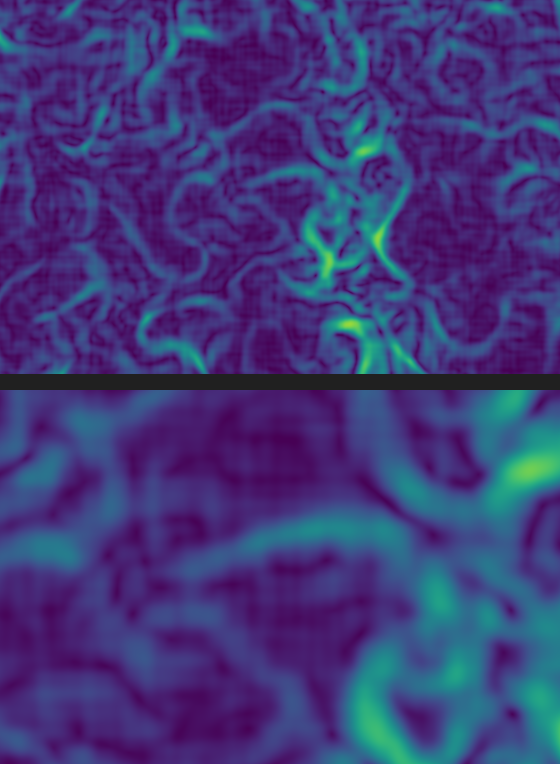
Top: the whole. Bottom: its middle third, enlarged.
Reproduce this texture procedurally as a Shadertoy shader.

```glsl
const float EDGE_FREQ = 5.0;      // long curved contours
const float EDGE_SHARPNESS = 13.0;
const float EDGE_HEIGHT = 0.024;
const vec3 RELIEF_FREQ = vec3(6.5, 12.5, 24.0);
const vec3 RELIEF_SLOPE = vec3(0.35, 0.75, 0.36);
const float WARP_FREQ = 4.0;
const float WARP_AMOUNT = 0.045;
const float SAMPLE_STEP = 0.006;  // half width of the slope filter
const float SLOPE_UNIT = 0.56;
const float CONTRAST = 1.22;
const float GAIN = 0.093;
const float FLOOR_LEVEL = 0.015;
const float PATCH_FREQ = 3.2;     // calm and busy regions
const float PATCH_STRENGTH = 2.2;
const vec2 STREAK_FREQ = vec2(75.0, 11.0);
const float STREAK_AMOUNT = 0.05;

// Random gradient vector in [-1, 1] for a lattice point
vec2 latticeGradient(vec2 cell) {
    uvec2 v = uvec2(ivec2(cell) + 4096);
    v = v * 1664525u + 12345u;
    v.x += v.y * 1664525u;
    v.y += v.x * 1664525u;
    v ^= v >> 16u;
    v.x += v.y * 1664525u;
    v.y += v.x * 1664525u;
    v ^= v >> 16u;
    return vec2(v & 65535u) / 32767.5 - 1.0;
}

float gradientNoise(vec2 p) {
    vec2 cell = floor(p), f = fract(p);
    vec2 w = f * f * f * (f * (f * 6.0 - 15.0) + 10.0);
    vec2 e = vec2(1.0, 0.0);
    float a = dot(latticeGradient(cell), f);
    float b = dot(latticeGradient(cell + e.xy), f - e.xy);
    float c = dot(latticeGradient(cell + e.yx), f - e.yx);
    float d = dot(latticeGradient(cell + e.xx), f - e.xx);
    return mix(mix(a, b, w.x), mix(c, d, w.x), w.y);
}

// Height field whose steepness is displayed
float relief(vec2 p) {
    float h = EDGE_HEIGHT * tanh(EDGE_SHARPNESS * gradientNoise(p * EDGE_FREQ + 31.7));
    for (int i = 0; i < 3; i++) {
        vec2 offset = vec2(17.3, 9.1) * float(i + 1);
        h += RELIEF_SLOPE[i] / RELIEF_FREQ[i] * gradientNoise(p * RELIEF_FREQ[i] + offset);
    }
    return h;
}

float steepness(vec2 p) {
    vec2 e = vec2(SAMPLE_STEP, 0.0);
    vec2 slope = vec2(relief(p + e.xy) - relief(p - e.xy),
                      relief(p + e.yx) - relief(p - e.yx));
    return length(slope) / (2.0 * SAMPLE_STEP);
}

// Purple - blue - teal - green - yellow ramp as a polynomial
vec3 heatRamp(float t) {
    const vec3 c0 = vec3(0.2777, 0.0054, 0.3341);
    const vec3 c1 = vec3(0.1051, 1.4046, 1.3846);
    const vec3 c2 = vec3(-0.3309, 0.2148, 0.0951);
    const vec3 c3 = vec3(-4.6342, -5.7991, -19.332);
    const vec3 c4 = vec3(6.2283, 14.180, 56.691);
    const vec3 c5 = vec3(4.7764, -13.745, -65.353);
    const vec3 c6 = vec3(-5.4355, 4.6459, 26.312);
    return c0 + t * (c1 + t * (c2 + t * (c3 + t * (c4 + t * (c5 + t * c6)))));
}

void mainImage(out vec4 fragColor, in vec2 fragCoord) {
    vec2 p = fragCoord / iResolution.y;

    // Bend the domain so the features lose the lattice directions
    vec2 bend = vec2(gradientNoise(p * WARP_FREQ + 53.2),
                     gradientNoise(p * WARP_FREQ + 71.9));
    float slope = steepness(p + WARP_AMOUNT * bend);

    // Heavy-tailed response, varied between regions
    float activity = exp(PATCH_STRENGTH * gradientNoise(p * PATCH_FREQ + 88.4));
    float heat = FLOOR_LEVEL + GAIN * activity * pow(slope / SLOPE_UNIT, CONTRAST);

    // Faint upright and level streaks
    float streaks = gradientNoise(p * STREAK_FREQ + 5.5)
                  + gradientNoise(p * STREAK_FREQ.yx + 12.8);
    heat = max(heat + STREAK_AMOUNT * streaks, 0.0);

    fragColor = vec4(clamp(heatRamp(tanh(heat)), 0.0, 1.0), 1.0);
}
```
